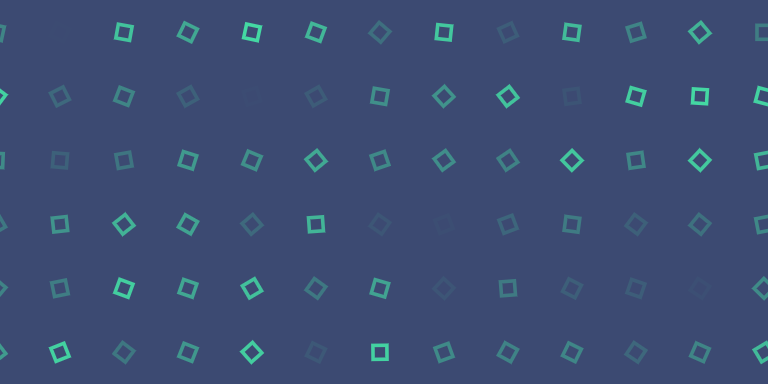
A Shadertoy shader for this pattern:

```glsl
#define ROWS 6.0
#define OFFSET vec2(0.437, -0.005)
#define HALF_SIZE 0.109
#define HALF_LINE 0.028
#define FADE_CURVE 1.2
#define BACKGROUND vec3(0.235, 0.290, 0.447)
#define ACCENT vec3(0.265, 0.850, 0.640)

const float QUARTER_TURN = 1.5707963;

// Two independent random values per cell
vec2 hash22(vec2 p) {
    vec3 q = fract(p.xyx * vec3(0.1031, 0.1030, 0.0973));
    q += dot(q, q.yzx + 33.33);
    return fract((q.xx + q.yz) * q.zy);
}

mat2 rotation(float angle) {
    float c = cos(angle), s = sin(angle);
    return mat2(c, s, -s, c);
}

// Distance to a square outline with mitred corners
float squareOutline(vec2 p) {
    vec2 a = abs(p);
    return abs(max(a.x, a.y) - HALF_SIZE) - HALF_LINE;
}

void mainImage(out vec4 fragColor, in vec2 fragCoord) {
    // Grid of cells, shifted so the side columns are cut
    float pixel = ROWS / iResolution.y;
    vec2 grid = fragCoord * pixel - OFFSET;
    vec2 cell = floor(grid);
    vec2 local = fract(grid) - 0.5;

    // Each square has its own turn and opacity
    vec2 random = hash22(cell + 17.0);
    float dist = squareOutline(rotation(random.x * QUARTER_TURN) * local);
    float opacity = pow(random.y, FADE_CURVE);

    float coverage = clamp(0.5 - dist / pixel, 0.0, 1.0);
    fragColor = vec4(mix(BACKGROUND, ACCENT, coverage * opacity), 1.0);
}
```
